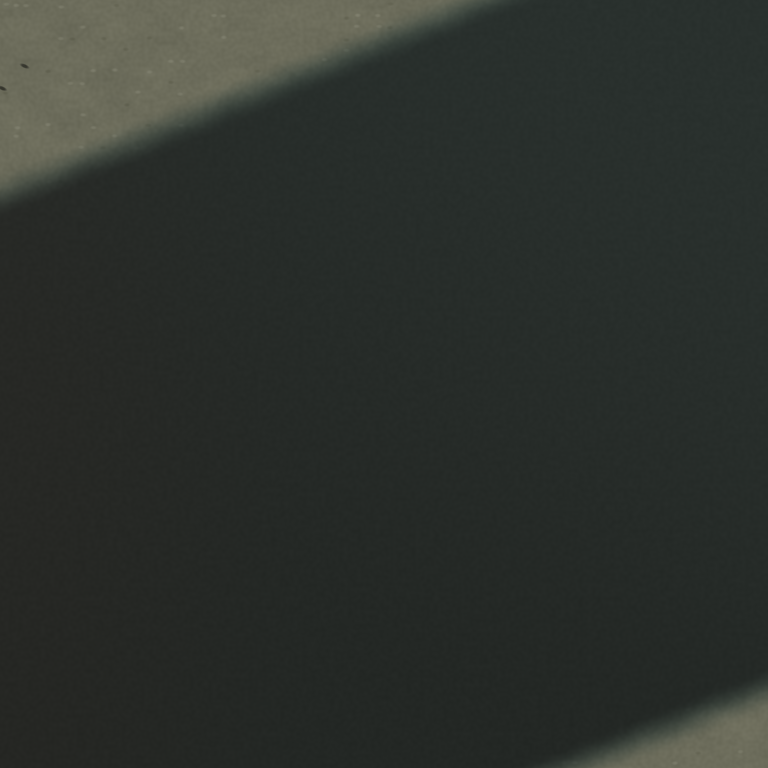
Reproduce this texture procedurally as a Shadertoy shader.

```glsl
// Draws a broad soft-edged diagonal shadow across a sunlit, finely grained plaster wall.

// Shadow edges: a point on each edge, its slope, and the penumbra half width
const vec2 UPPER_EDGE = vec2(0.0, 0.745);
const vec2 LOWER_EDGE = vec2(1.0, 0.102);
const float UPPER_SLOPE = 0.402;
const float LOWER_SLOPE = 0.394;
const float PENUMBRA = 0.029;
const float EDGE_WOBBLE = 0.003;

// Colours
const vec3 SUNLIT = vec3(0.425, 0.425, 0.358);
const vec3 SHADE = vec3(0.144, 0.160, 0.148);
const vec3 SKY_TINT = vec3(0.018, 0.030, 0.030);
const vec3 WARM_TINT = vec3(0.008, -0.003, -0.004);
const vec3 PENUMBRA_TINT = vec3(-0.020, 0.000, 0.004);

// Surface detail
const float GRAIN_SCALE = 170.0;
const float SHADE_GRAIN = 0.010;
const float SUN_GRAIN = 0.022;
const float MOTTLE = 0.022;
const float FLECK_CELLS = 70.0;
const float FLECK_CHANCE = 0.09;
const float FLECK_GAIN = 0.05;

vec2 hash2(vec2 p) {
    vec3 q = fract(p.xyx * vec3(0.1031, 0.1030, 0.0973));
    q += dot(q, q.yzx + 33.33);
    return fract((q.xx + q.yz) * q.zy);
}

float cornerSlope(vec2 cell, vec2 offset) {
    float angle = 6.28318 * hash2(cell).x;
    return dot(vec2(cos(angle), sin(angle)), offset);
}

float gradientNoise(vec2 p) {
    vec2 i = floor(p), f = fract(p);
    vec2 u = f * f * f * (f * (f * 6.0 - 15.0) + 10.0);
    vec2 e = vec2(1.0, 0.0);
    float bottom = mix(cornerSlope(i, f), cornerSlope(i + e, f - e), u.x);
    float top = mix(cornerSlope(i + e.yx, f - e.yx), cornerSlope(i + 1.0, f - 1.0), u.x);
    return mix(bottom, top, u.y);
}

float fractalNoise(vec2 p) {
    float sum = 0.0, gain = 1.0;
    for (int i = 0; i < 4; i++) {
        sum += gain * gradientNoise(p);
        p = p * 2.03 + 17.7;
        gain *= 0.55;
    }
    return sum;
}

// Signed distance above a sloping line
float aboveLine(vec2 p, vec2 origin, float slope) {
    return dot(p - origin, normalize(vec2(-slope, 1.0)));
}

// Sparse pale or dark flecks, one candidate per cell
float flecks(vec2 p) {
    vec2 grid = p * FLECK_CELLS;
    vec2 cell = floor(grid);
    vec2 pick = hash2(cell + 5.0);
    vec2 offset = fract(grid) - mix(vec2(0.35), vec2(0.65), hash2(cell + 91.0));
    float dotMask = 1.0 - smoothstep(0.05, 0.30, length(offset * vec2(0.8, 1.3)));
    return dotMask * step(pick.x, FLECK_CHANCE) * (pick.y > 0.3 ? 1.0 : -0.7);
}

// Short tilted pit in the plaster
float pit(vec2 p, vec2 center) {
    vec2 d = p - center;
    d.y += 0.35 * d.x;
    return 1.0 - smoothstep(0.3, 1.0, length(d / vec2(0.0075, 0.0035)));
}

void mainImage(out vec4 fragColor, in vec2 fragCoord) {
    vec2 uv = fragCoord / iResolution.xy;

    // Sunlight beyond either edge of the shadow
    float wobble = EDGE_WOBBLE * fractalNoise(uv * 22.0);
    float upper = aboveLine(uv, UPPER_EDGE, UPPER_SLOPE) + wobble;
    float lower = -aboveLine(uv, LOWER_EDGE, LOWER_SLOPE) + wobble;
    float light = smoothstep(-PENUMBRA, PENUMBRA, max(upper, lower));

    // Shade: cool toward the upper right, warmer and darker at the left
    float sky = smoothstep(0.55, 1.9, uv.x * 0.8 + uv.y * 1.2);
    vec3 shade = SHADE + SKY_TINT * sky;
    shade += WARM_TINT * (1.0 - smoothstep(0.0, 0.45, uv.x)) * (1.0 - sky);
    shade -= 0.006 * (1.0 - smoothstep(0.0, 0.5, uv.y));

    // Sunlit plaster: mottling, flecks and pits
    float mottle = fractalNoise(uv * vec2(16.0, 24.0));
    vec3 sunlit = SUNLIT + MOTTLE * mottle * vec3(1.0, 0.95, 0.8);
    sunlit += FLECK_GAIN * flecks(uv);
    float pits = max(pit(uv, vec2(0.032, 0.914)), pit(uv, vec2(0.003, 0.885)));
    sunlit *= 1.0 - 0.5 * pits;

    // Blend across the penumbra, then add fine grain
    vec3 color = mix(shade, sunlit, light);
    color += PENUMBRA_TINT * 4.0 * light * (1.0 - light);
    float grain = gradientNoise(uv * GRAIN_SCALE) + 0.5 * gradientNoise(uv * GRAIN_SCALE * 0.47 + 31.0);
    color += grain * mix(SHADE_GRAIN, SUN_GRAIN, light);

    fragColor = vec4(clamp(color, 0.0, 1.0), 1.0);
}
```
